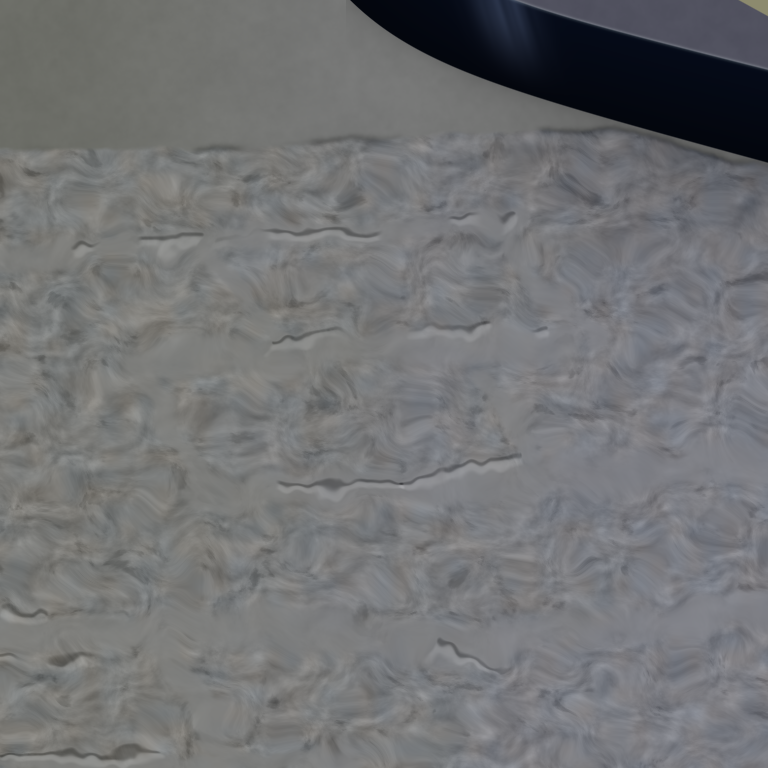
Give the GLSL for this texture, as a WebGL 1 fragment shader.

```glsl
precision highp float;
// Rough grey stone wall under a smooth plaster strip, with a dark curved metal band above.
// Embossed value noise forms the stone; soft segments form mortar joints and ragged
// cracks; two analytic curves bound the band and its sheen.
uniform vec2 u_resolution;

float hash(vec2 p) {
  vec3 q = fract(p.xyx * 0.1031);
  q += dot(q, q.yzx + 33.33);
  return fract((q.x + q.y) * q.z);
}

float noise(vec2 p) {
  vec2 i = floor(p), f = fract(p);
  f = f * f * (3.0 - 2.0 * f);
  return mix(mix(hash(i), hash(i + vec2(1.0, 0.0)), f.x),
             mix(hash(i + vec2(0.0, 1.0)), hash(i + 1.0), f.x), f.y);
}

float fbm(vec2 p) {
  float sum = 0.0, amp = 0.5;
  for (int i = 0; i < 5; i++) {
    sum += amp * noise(p);
    p = mat2(1.6, 1.2, -1.2, 1.6) * p + 7.3;
    amp *= 0.5;
  }
  return sum;
}

float segmentDist(vec2 p, vec2 a, vec2 b) {
  vec2 d = b - a;
  return length(p - a - d * clamp(dot(p - a, d) / dot(d, d), 0.0, 1.0));
}

float joint(vec2 p, vec2 a, vec2 b, float width) {
  return 1.0 - smoothstep(width * 0.45, width * 1.3, segmentDist(p, a, b));
}

// Dark broken line with a lit lip just beneath it
float crack(vec2 p, vec2 a, vec2 b) {
  float gaps = smoothstep(0.36, 0.62, noise(p * 26.0 + a * 91.0));
  float dark = 1.0 - smoothstep(0.0005, 0.0045, segmentDist(p, a, b));
  float lip = 1.0 - smoothstep(0.001, 0.007, segmentDist(p + vec2(0.0, 0.008), a, b));
  return gaps * (0.5 * lip - dark);
}

float mortar(vec2 p) {
  float m = joint(p, vec2(-0.05, 0.665), vec2(0.30, 0.685), 0.016);
  m = max(m, joint(p, vec2(0.30, 0.685), vec2(0.68, 0.712), 0.016));
  m = max(m, joint(p, vec2(0.19, 0.530), vec2(0.72, 0.555), 0.024));
  m = max(m, joint(p, vec2(0.26, 0.352), vec2(1.05, 0.400), 0.024));
  m = max(m, joint(p, vec2(-0.05, 0.170), vec2(0.26, 0.190), 0.022));
  m = max(m, joint(p, vec2(0.26, 0.190), vec2(0.62, 0.158), 0.028));
  m = max(m, joint(p, vec2(0.62, 0.158), vec2(1.05, 0.215), 0.022));
  m = max(m, joint(p, vec2(0.27, 0.675), vec2(0.37, 0.545), 0.012));
  m = max(m, joint(p, vec2(0.66, 0.690), vec2(0.77, 0.555), 0.016));
  m = max(m, joint(p, vec2(0.19, 0.510), vec2(0.27, 0.355), 0.016));
  m = max(m, joint(p, vec2(0.63, 0.510), vec2(0.70, 0.400), 0.014));
  m = max(m, joint(p, vec2(0.21, 0.160), vec2(0.30, 0.020), 0.018));
  return max(m, joint(p, vec2(-0.05, 0.005), vec2(0.45, 0.010), 0.014));
}

float cracks(vec2 p) {
  float c = crack(p, vec2(0.28, 0.685), vec2(0.67, 0.720));
  c += crack(p, vec2(0.0, 0.675), vec2(0.25, 0.687));
  c += crack(p, vec2(0.35, 0.557), vec2(0.70, 0.578));
  c += crack(p, vec2(0.33, 0.362), vec2(0.52, 0.375));
  c += crack(p, vec2(0.52, 0.375), vec2(0.68, 0.407));
  c += crack(p, vec2(0.0, 0.205), vec2(0.20, 0.210));
  c += crack(p, vec2(0.0, 0.140), vec2(0.18, 0.150));
  c += crack(p, vec2(0.57, 0.158), vec2(0.72, 0.125));
  return c + crack(p, vec2(0.0, 0.018), vec2(0.20, 0.026));
}

vec3 stone(vec2 p) {
  vec2 warp = vec2(noise(p * 23.0), noise(p * 23.0 + 41.0)) - 0.5;
  vec2 w = p + warp * 0.026 + (noise(p * 75.0) - 0.5) * 0.009;
  float rough = 1.0 - 0.75 * mortar(w);
  vec2 g = vec2(p.x + 0.35 * p.y, p.y * 1.3) * 34.0 + warp * 1.6;
  float relief = fbm(g) - fbm(g + vec2(-0.22, 0.34));
  float pits = smoothstep(0.60, 0.78, fbm(g * 1.1 + 19.0));
  float cool = smoothstep(0.15, 0.95, p.x + 0.5 * (fbm(p * 9.0) - 0.5));
  vec3 col = mix(vec3(0.478, 0.480, 0.470), vec3(0.482, 0.487, 0.512), cool);
  col += 0.018 * (1.0 - rough) + 0.035 * (fbm(p * 14.0) - 0.5);
  col += rough * (0.24 * relief - 0.075 * pits);
  col += vec3(0.025, 0.0, -0.025) * (noise(p * 42.0) - 0.5) * rough;
  col += 0.13 * cracks(w);
  float shade = smoothstep(0.55, 0.85, p.y) * smoothstep(0.5, 1.0, p.x);
  return col * (1.0 - 0.20 * shade);
}

vec3 plaster(vec2 p) {
  vec3 col = mix(vec3(0.425, 0.430, 0.405), vec3(0.465, 0.468, 0.465), smoothstep(0.0, 0.5, p.x));
  col -= 0.035 * smoothstep(0.5, 0.9, p.x);
  return col + 0.035 * (fbm(p * 11.0) - 0.5) + 0.025 * (fbm(p * 85.0) - 0.5);
}

vec3 metal(vec2 p, float across) {
  float streak = noise(vec2(p.x * 130.0 + p.y * 40.0, p.y * 8.0));
  float sheen = exp(-pow((p.x + 0.25 * (p.y - 0.95) - 0.664) / 0.035, 2.0));
  vec3 col = mix(vec3(0.012, 0.022, 0.050), vec3(0.020, 0.042, 0.095), across);
  return col + vec3(0.17, 0.19, 0.23) * sheen * (0.55 + 0.45 * streak) * smoothstep(0.0, 0.8, across);
}

void main() {
  vec2 p = gl_FragCoord.xy / u_resolution;
  float aa = 1.0 / u_resolution.y;

  // Ragged boundary where the plaster meets the stone
  float rim = 0.806 + 0.025 * smoothstep(0.25, 0.70, p.x) - 0.045 * smoothstep(0.78, 1.0, p.x);
  rim += 0.014 * (fbm(p * 24.0) - 0.5);
  vec3 col = mix(stone(p), plaster(p), smoothstep(-0.004, 0.004, p.y - rim));
  float seam = exp(-pow((p.y - rim) / 0.005, 2.0));
  col -= 0.10 * seam * smoothstep(0.35, 0.65, noise(p * vec2(18.0, 6.0)));

  // Curved band and the recess behind it
  float low = 0.788 + 0.27 * (1.0 - p.x) + 0.065 * exp((0.456 - p.x) / 0.09);
  float high = 0.909 + 0.25 * (1.0 - p.x) + 0.0085 * exp((0.67 - p.x) / 0.07);
  float across = clamp((p.y - low) / max(high - low, 0.01), 0.0, 1.0);
  col *= 1.0 - 0.12 * exp(-max(low - p.y, 0.0) / 0.018) * step(0.45, p.x);
  col = mix(col, metal(p, across), smoothstep(-aa, aa, p.y - low));
  vec3 recess = vec3(0.315, 0.318, 0.370) + 0.03 * (fbm(p * 60.0) - 0.5);
  recess = mix(recess, vec3(0.55, 0.54, 0.43), smoothstep(-aa, aa, p.y - 0.98 - 0.55 * (0.998 - p.x)));
  col = mix(col, recess, smoothstep(-aa, aa, p.y - high));
  col += vec3(0.12, 0.13, 0.12) * exp(-pow((p.y - high) / 0.0025, 2.0)) * step(0.6, p.x);
  gl_FragColor = vec4(clamp(col, 0.0, 1.0), 1.0);
}
```
